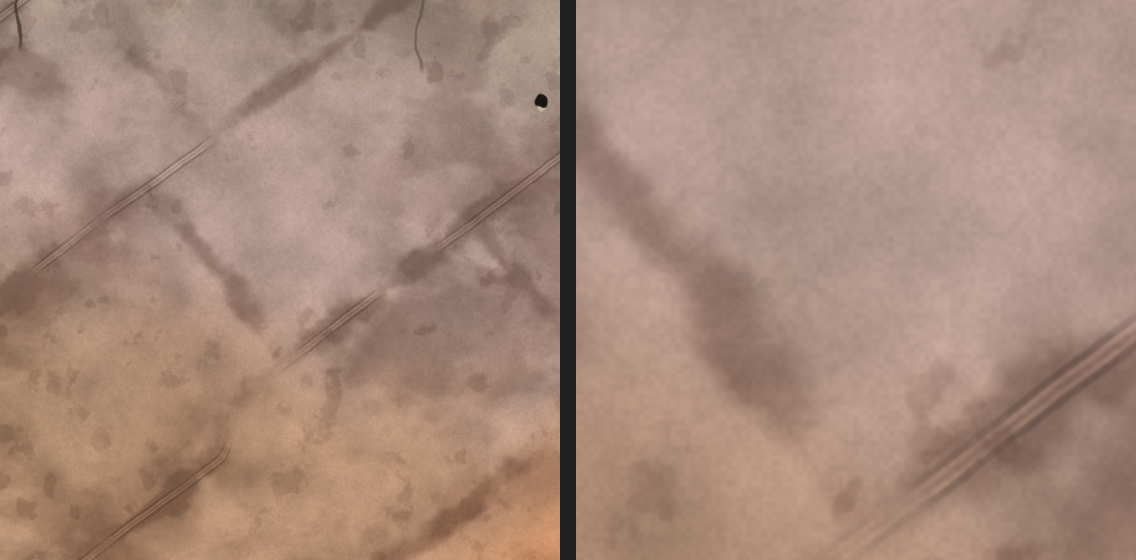
Left, the full canvas; right, a detail of the centre.
Give the GLSL for this texture, as a WebGL 1 fragment shader.

```glsl
precision highp float;
uniform vec2 u_resolution;

const vec2 ALONG = vec2(0.8, 0.6);
const vec2 ACROSS = vec2(-0.6, 0.8);
const float ROW_HEIGHT = 0.4;
const float ROW_START = -0.025;
const float SLAB_LENGTH = 0.9;

const vec3 COOL_PLASTER = vec3(0.715, 0.61, 0.57);
const vec3 WARM_PLASTER = vec3(0.735, 0.58, 0.465);
const vec3 GREY_PLASTER = vec3(0.66, 0.595, 0.53);
const vec3 TAN_PLASTER = vec3(0.66, 0.53, 0.42);
const vec3 ORANGE_PLASTER = vec3(0.77, 0.55, 0.40);
const vec3 STAIN_TINT = vec3(0.76, 0.71, 0.69);
const vec3 CRACK_COLOR = vec3(0.27, 0.21, 0.18);
const vec3 PIT_COLOR = vec3(0.10, 0.09, 0.07);

float hash(vec2 p) {
  vec3 q = fract(p.xyx * 0.1031);
  q += dot(q, q.yzx + 33.33);
  return fract((q.x + q.y) * q.z);
}

float noise(vec2 p) {
  vec2 i = floor(p), f = fract(p);
  f = f * f * (3.0 - 2.0 * f);
  float low = mix(hash(i), hash(i + vec2(1.0, 0.0)), f.x);
  float high = mix(hash(i + vec2(0.0, 1.0)), hash(i + 1.0), f.x);
  return mix(low, high, f.y);
}

float fbm(vec2 p) {
  float sum = 0.0, amp = 0.516;
  for (int i = 0; i < 5; i++) {
    sum += amp * noise(p);
    p = mat2(1.6, 1.2, -1.2, 1.6) * p + 17.3;
    amp *= 0.5;
  }
  return sum;
}

vec2 warp(vec2 p, float scale, float amount) {
  return p + amount * (vec2(fbm(p * scale), fbm(p * scale + 31.0)) - 0.5);
}

// Distance to the nearest multiple of a period
float repeatDistance(float x, float period) {
  return abs(fract(x / period + 0.5) - 0.5) * period;
}

// x: distance to the long joints, y: distance to the cross joints
vec2 jointDistance(vec2 p) {
  vec2 slab = vec2(dot(p, ALONG), dot(p, ACROSS));
  float settled = 1.0 - smoothstep(0.2, 0.35, p.y);
  slab.y += 0.065 * settled * (1.0 - smoothstep(0.42, 0.54, slab.x));
  float v = slab.y - ROW_START;
  float row = floor(v / ROW_HEIGHT);
  float shift = 0.62 + row * (0.278 * row - 0.15);
  return vec2(repeatDistance(v, ROW_HEIGHT), repeatDistance(slab.x - shift, SLAB_LENGTH));
}

float spot(vec2 p, vec2 center, float radius) {
  return 1.0 - smoothstep(0.0, radius, length(p - center));
}

float crack(vec2 p, float x, float bottom) {
  float wander = 0.03 * (fbm(vec2(p.y * 14.0, x * 90.0)) - 0.5);
  float width = 0.001 + 0.003 * noise(vec2(p.y * 40.0, x * 50.0));
  float line = 1.0 - smoothstep(width * 0.4, width + 0.002, abs(p.x - x - wander));
  return line * smoothstep(bottom, bottom + 0.03, p.y);
}

vec3 plaster(vec2 p, float broad) {
  float height = p.y + 0.12 * (p.x - 0.5) + 0.3 * (broad - 0.5);
  vec3 color = mix(WARM_PLASTER, COOL_PLASTER, smoothstep(0.1, 0.58, height));
  color = mix(color, GREY_PLASTER, 0.65 * smoothstep(0.7, 1.0, height));
  color = mix(color, TAN_PLASTER, 0.8 * spot(p, vec2(0.0, 0.25), 0.5));
  return mix(color, ORANGE_PLASTER, smoothstep(0.65, 1.0, p.x - p.y));
}

void main() {
  vec2 p = gl_FragCoord.xy / u_resolution;
  float broad = fbm(p * 3.0 + 5.0);
  float mottle = fbm(p * 13.0 + 41.0);
  float calm = max(spot(p, vec2(0.47, 0.62), 0.34), spot(p, vec2(0.53, 0.22), 0.15));

  // Stains gather along the joints and in loose patches
  vec2 joints = jointDistance(warp(p, 9.0, 0.035));
  float d = min(joints.x, joints.y);
  float worn = smoothstep(0.03, 0.15, length(p - vec2(0.48, 0.27)));
  float strength = worn * (0.35 + 0.65 * smoothstep(0.36, 0.58, fbm(p * 6.0 + 7.0)));
  float seam = 1.0 - smoothstep(0.002, 0.027, d + 0.05 * (mottle - 0.5));
  float halo = (1.0 - smoothstep(0.02, 0.13, d)) * smoothstep(0.47, 0.6, fbm(p * 7.0 + 3.0));
  float patches = smoothstep(0.5, 0.65, fbm(p * vec2(5.0, 8.0) + 19.0));
  float specks = smoothstep(0.64, 0.74, fbm(p * 22.0 + 63.0));
  float open = 1.0 - smoothstep(0.0, 0.6, calm);
  float stain = 0.75 * seam * strength + (0.5 * halo + 0.45 * patches) * open + 0.35 * specks;
  vec3 color = plaster(p, broad);
  color *= 0.97 + 0.3 * (mottle - 0.5) + 0.2 * (broad - 0.5) + 0.05 * calm;
  color *= mix(vec3(1.0), STAIN_TINT, min(stain, 1.05));

  // Fine scored edges beside the long joints
  float score = jointDistance(warp(p, 4.0, 0.018)).x;
  float scored = worn * smoothstep(0.5, 0.62, fbm(p * 5.0 + 83.0));
  float ridge = 1.0 - smoothstep(0.0004, 0.0025, abs(score - 0.003));
  float groove = 1.0 - smoothstep(0.0006, 0.0035, abs(score - 0.007));
  color *= 1.0 + scored * (0.12 * ridge - 0.16 * groove);

  // Cracks and a small pit with a pale lower lip
  color = mix(color, CRACK_COLOR, 0.4 * crack(p, 0.748, 0.86));
  color = mix(color, CRACK_COLOR, 0.8 * crack(p, 0.03, 0.9));
  vec2 pit = p - vec2(0.967, 0.819);
  float radius = 0.009 + 0.005 * noise(p * 110.0);
  float lip = 1.0 - smoothstep(0.005, 0.009, length(pit + vec2(0.0, 0.011)));
  color = mix(color, vec3(0.84, 0.75, 0.68), 0.7 * lip);
  color = mix(color, PIT_COLOR, 1.0 - smoothstep(radius - 0.002, radius + 0.002, length(pit)));

  // Surface grain
  float grain = noise(p * 330.0) + 0.7 * noise(p * 150.0 + 9.0) - 0.85;
  gl_FragColor = vec4(color * (1.0 + 0.055 * grain), 1.0);
}
```
